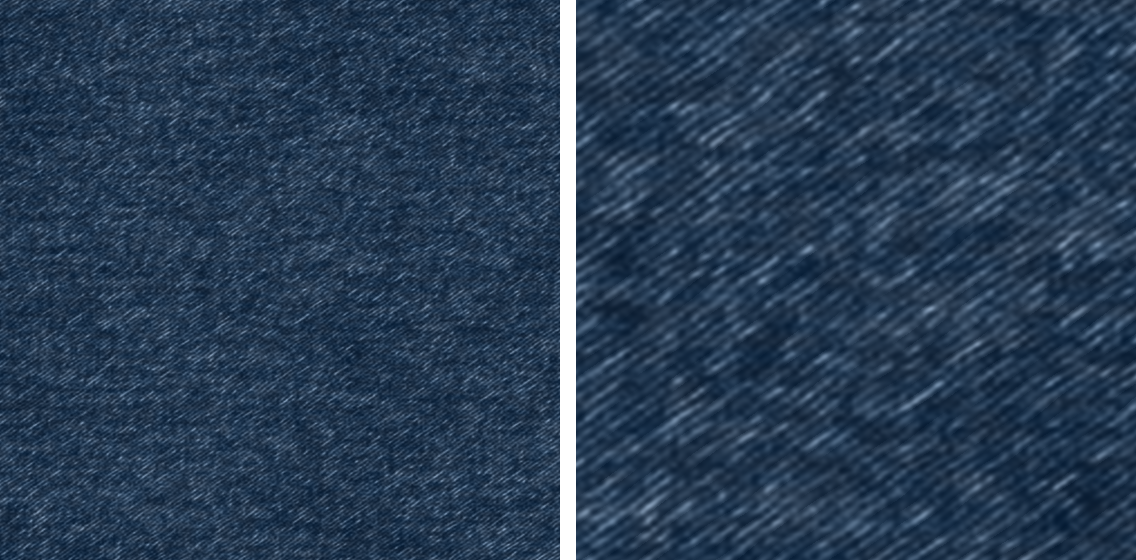
Left: the whole. Right: its middle third, enlarged.
This texture is drawn by a WebGL 1 fragment shader. Its source:

```glsl
precision highp float;

uniform vec2 u_resolution;

const float TAU = 6.2831853;
const vec3 DEEP_INDIGO = vec3(0.06, 0.14, 0.23);
const vec3 WORN_BLUE = vec3(0.32, 0.41, 0.51);
const vec2 TWILL_DIRECTION = vec2(0.82, 0.572);
const float TWILL_ROWS = 155.0;
const float STITCHES = 92.0;

float hash(vec2 p) {
  vec3 q = fract(p.xyx * vec3(0.1031, 0.1030, 0.0973));
  q += dot(q, q.yzx + 33.33);
  return fract((q.x + q.y) * q.z);
}

// Smooth value noise, centred on zero
float noise(vec2 p) {
  vec2 cell = floor(p);
  vec2 f = fract(p);
  f = f * f * (3.0 - 2.0 * f);
  float low = mix(hash(cell), hash(cell + vec2(1.0, 0.0)), f.x);
  float high = mix(hash(cell + vec2(0.0, 1.0)), hash(cell + 1.0), f.x);
  return mix(low, high, f.y) - 0.5;
}

// Layered noise, stretched by the given frequency
float layeredNoise(vec2 p, vec2 frequency) {
  float sum = 0.0;
  float weight = 0.6;
  for (int i = 0; i < 3; i++) {
    sum += weight * noise(p * frequency + float(i) * 19.7);
    frequency *= 2.0;
    weight *= 0.6;
  }
  return sum;
}

// Position along and across the diagonal ribs, in stitches and rows
vec2 twillSpace(vec2 p, vec2 direction) {
  float along = dot(p, direction);
  float across = dot(p, vec2(-direction.y, direction.x));
  float wobble = 0.4 * noise(p * vec2(28.0, 60.0));
  return vec2(along * STITCHES, across * TWILL_ROWS + wobble);
}

// Each rib is a chain of unevenly dyed stitches
float twill(vec2 t) {
  float rib = 0.5 + 0.5 * cos(TAU * t.y);
  float row = floor(t.y + 0.5);
  float shade = noise(vec2(t.x + 7.0 * hash(vec2(row, 3.0)), row));
  float fleck = smoothstep(0.24, 0.48, shade) * rib;
  return 0.34 * (rib - 0.5) + shade * (0.25 + 0.4 * rib) + 0.2 * fleck - 0.02;
}

// Horizontal slubs, faint vertical threads and broad fading
float yarnVariation(vec2 p) {
  float slub = 0.40 * layeredNoise(p, vec2(14.0, 85.0));
  float thread = 0.13 * noise(p * vec2(130.0, 14.0));
  float fading = 0.22 * layeredNoise(p, vec2(3.0, 7.0));
  return slub + thread + fading;
}

void main() {
  vec2 p = gl_FragCoord.xy / min(u_resolution.x, u_resolution.y);

  // Weave, yarn and fibre grain
  float tone = twill(twillSpace(p, TWILL_DIRECTION));
  tone += yarnVariation(p);
  tone += 0.46 * noise(p * vec2(250.0, 290.0) + 41.0);

  // Highlights reach further than shadows
  float wear = 0.32 + tone + 0.45 * tone * tone;
  vec3 color = mix(DEEP_INDIGO, WORN_BLUE, wear);

  // Slight drift between grey and blue yarns
  float drift = noise(p * vec2(45.0, 110.0) + 83.0);
  color += drift * vec3(0.025, 0.0, -0.02);

  gl_FragColor = vec4(clamp(color, 0.0, 1.0), 1.0);
}
```
